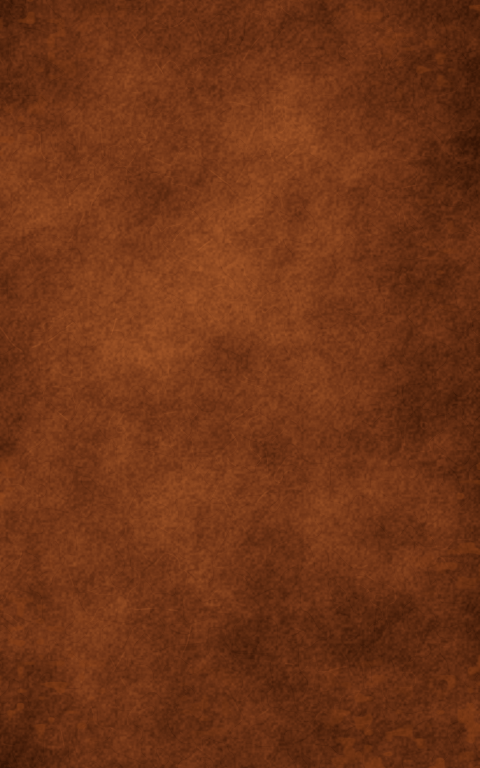
This texture is drawn by a Shadertoy shader. Its source:

```glsl
float hash(vec2 p) {
    vec3 q = fract(p.xyx * vec3(0.1031, 0.1030, 0.0973));
    q += dot(q, q.yzx + 33.33);
    return fract((q.x + q.y) * q.z);
}

float noise(vec2 p) {
    vec2 cell = floor(p), f = fract(p);
    f = f * f * (3.0 - 2.0 * f);
    float low = mix(hash(cell), hash(cell + vec2(1, 0)), f.x);
    float high = mix(hash(cell + vec2(0, 1)), hash(cell + vec2(1, 1)), f.x);
    return mix(low, high, f.y);
}

// Centred fractal noise; gain sets how rough it is
float fbm(vec2 p, float gain) {
    float sum = 0.0, total = 0.0, weight = 1.0;
    for (int i = 0; i < 6; i++) {
        sum += weight * (noise(p) - 0.5);
        total += weight;
        weight *= gain;
        p = mat2(0.8, 0.6, -0.6, 0.8) * p * 2.03 + 17.3;
    }
    return sum / total;
}

// Thin winding lines where the noise crosses its middle
float creases(vec2 p, float scale, float width) {
    vec2 warp = vec2(noise(p * 45.0), noise(p * 45.0 + 71.0)) - 0.5;
    float n = noise(p * scale + warp * 1.6);
    return 1.0 - smoothstep(0.0, width, abs(n - 0.5));
}

float segmentDistance(vec2 p, vec2 a, vec2 b) {
    vec2 ap = p - a, ab = b - a;
    return length(ap - ab * clamp(dot(ap, ab) / dot(ab, ab), 0.0, 1.0));
}

// Scattered faint scratches, slightly bent and broken up
float scratches(vec2 p, float aspect, float width) {
    float sum = 0.0;
    vec2 bent = p + 0.008 * vec2(noise(p * 30.0), noise(p * 30.0 + 40.0));
    for (int i = 0; i < 60; i++) {
        float id = float(i);
        vec2 start = vec2(hash(vec2(id, 3.0)) * aspect, hash(vec2(id, 8.0)));
        float angle = 6.2832 * hash(vec2(id, 15.0));
        float size = mix(0.015, 0.07, hash(vec2(id, 21.0)));
        vec2 end = start + size * vec2(cos(angle), sin(angle));
        float line = 1.0 - smoothstep(0.0, width, segmentDistance(bent, start, end));
        sum += line * mix(0.3, 1.0, hash(vec2(id, 34.0)));
    }
    return min(sum, 1.0) * smoothstep(0.2, 0.7, noise(p * 90.0));
}

// Darkening toward the sides and the foot of the hide
float edgeShade(vec2 uv) {
    float sides = pow(abs(uv.x * 2.0 - 0.95), 3.0);
    float foot = 1.0 - smoothstep(0.0, 0.35, uv.y);
    float head = smoothstep(0.75, 1.0, uv.y);
    return 0.34 * sides + 0.26 * foot + 0.16 * head;
}

vec3 leatherColor(float tone) {
    const vec3 umber = vec3(0.32, 0.14, 0.05);
    const vec3 russet = vec3(0.45, 0.21, 0.09);
    const vec3 tan_ = vec3(0.57, 0.29, 0.13);
    vec3 darkHalf = mix(umber, russet, tone * 2.0);
    vec3 lightHalf = mix(russet, tan_, tone * 2.0 - 1.0);
    return tone < 0.5 ? darkHalf : lightHalf;
}

void mainImage(out vec4 fragColor, in vec2 fragCoord) {
    vec2 uv = fragCoord / iResolution.xy;
    vec2 p = fragCoord / iResolution.y;
    float aspect = iResolution.x / iResolution.y;
    float shade = edgeShade(uv);

    // Broad stains and smaller mottling
    float tone = 0.65 - shade;
    tone += 1.15 * fbm(p * 5.0 + 4.0, 0.6);
    tone += 0.95 * fbm(p * 19.0 + 31.0, 0.75);

    // Pebbled grain, lit from the upper left
    vec2 lightStep = vec2(-0.0016, 0.0016);
    float relief = noise(p * 190.0) - noise((p + lightStep) * 190.0);
    float speckle = noise(p * 330.0 + 9.0) - 0.5;
    tone += 0.28 * relief + 0.34 * speckle;

    // Wrinkles and scratches
    float patches = smoothstep(0.4, 0.75, noise(p * 14.0 + 50.0));
    tone -= 0.11 * creases(p, 60.0, 0.08);
    tone += 0.13 * patches * creases(p + 5.0, 38.0, 0.06);
    tone += 0.26 * scratches(p, aspect, 0.0018);

    // Orange scuffs where the worn borders catch light
    float scuff = smoothstep(0.62, 0.85, noise(p * vec2(75.0, 110.0) + 13.0));
    scuff *= smoothstep(0.08, 0.35, shade) * smoothstep(0.35, 0.7, noise(p * 11.0));
    vec3 color = leatherColor(clamp(tone, -0.4, 1.3));
    color = mix(color, vec3(0.58, 0.27, 0.09), 0.4 * scuff);

    fragColor = vec4(color, 1.0);
}
```
